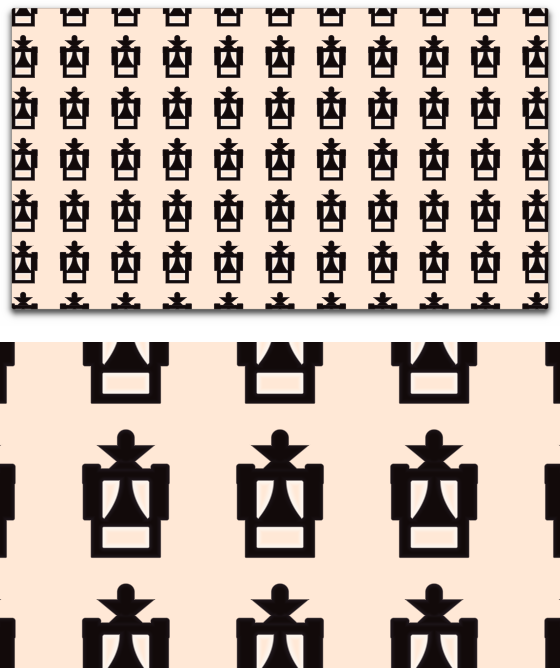
Top, the full canvas; bottom, a detail of the centre.
Write a Shadertoy shader that draws this pattern.

```glsl
// Grid of black lantern-like ornaments on a cream panel with a soft drop shadow.
#define CELL 0.1576
#define GRID_SHIFT vec2(0.0, 0.0116)
#define PANEL_SHIFT vec2(0.0, 0.0134)
#define PANEL_HALF vec2(0.8233, 0.462)
#define MOTIF_UNITS 105.7
#define CREAM vec3(1.0, 0.91, 0.84)
#define INK vec3(0.07, 0.04, 0.04)
#define SHEEN vec3(0.16, 0.13, 0.17)
#define GLOW vec3(0.99, 0.97, 0.95)
#define EDGE vec3(0.43, 0.41, 0.40)

float hash(vec2 p) {
    return fract(sin(dot(p, vec2(127.1, 311.7))) * 43758.55);
}

float box(vec2 p, vec2 halfSize, float radius) {
    vec2 q = abs(p) - halfSize + radius;
    return length(max(q, 0.0)) + min(max(q.x, q.y), 0.0) - radius;
}

// Symmetric trapezoid between two heights, with a half width at each.
float taper(vec2 p, float low, float high, float wLow, float wHigh) {
    float slope = (wHigh - wLow) / (high - low);
    float side = abs(p.x) - wLow - slope * (p.y - low);
    return max(side / sqrt(1.0 + slope * slope), max(low - p.y, p.y - high));
}

// Solid silhouette: finial, crown, neck, shoulders, body and foot.
float silhouette(vec2 p) {
    vec2 m = vec2(abs(p.x), p.y);
    float d = box(p - vec2(0.0, 32.0), vec2(6.0, 12.0), 5.8);
    d = min(d, taper(p, 22.5, 32.0, 5.0, 16.5) - 1.2);
    d = min(d, taper(p, 15.0, 23.5, 14.0, 5.0));
    d = min(d, box(p + vec2(0.0, 0.5), vec2(29.5, 17.8), 1.5));
    d = min(d, box(m - vec2(23.5, 13.0), vec2(6.5, 7.5), 2.2));
    return min(d, box(p + vec2(0.0, 28.0), vec2(24.0, 16.0), 0.8));
}

// Two panes split by a flared bell, above one plain opening.
float windows(vec2 p) {
    float t = clamp((9.0 - p.y) / 26.0, 0.0, 1.0);
    float bell = 4.3 + 10.5 * t * t - abs(p.x);
    float panes = max(box(p + vec2(0.0, 4.0), vec2(16.0, 13.0), 1.5), bell * 0.8);
    return min(panes, box(p + vec2(0.0, 30.0), vec2(16.0, 7.2), 1.0));
}

void mainImage(out vec4 fragColor, in vec2 fragCoord) {
    vec2 uv = (fragCoord - 0.5 * iResolution.xy) / iResolution.y;
    float pixel = 1.0 / iResolution.y;

    // Repeating ornament
    vec2 grid = (uv - GRID_SHIFT) / CELL + 0.5;
    vec2 p = (fract(grid) - 0.5) * MOTIF_UNITS;
    float blur = 0.6 * pixel * MOTIF_UNITS / CELL + 0.2;
    float opening = windows(p);
    float ink = max(silhouette(p), -opening);

    // Pale rims inside the openings, faint sheen along the ink edges
    float rim = smoothstep(-4.5, -0.5, opening) * step(opening, blur);
    vec3 ground = mix(CREAM, GLOW, 0.85 * rim);
    float wear = 0.3 + 0.25 * hash(floor(grid));
    vec3 black = mix(INK, SHEEN, wear * smoothstep(-3.5, 0.0, ink));
    vec3 panel = mix(black, ground, smoothstep(-blur, blur, ink));

    // Panel outline and shadow on white
    vec2 q = uv - PANEL_SHIFT;
    float border = box(q, PANEL_HALF, 0.007);
    float shadowDist = box(q + vec2(0.0, 0.011), PANEL_HALF - 0.002, 0.015);
    float falloff = max(shadowDist + 0.008, 0.0) / 0.017;
    float shade = 0.62 * exp(-falloff * falloff);
    vec3 color = vec3(0.995 - shade);
    panel = mix(panel, EDGE, 0.55 * smoothstep(-0.003, 0.0, border));
    color = mix(panel, color, smoothstep(-0.6 * pixel, 0.6 * pixel, border));
    fragColor = vec4(color, 1.0);
}
```
